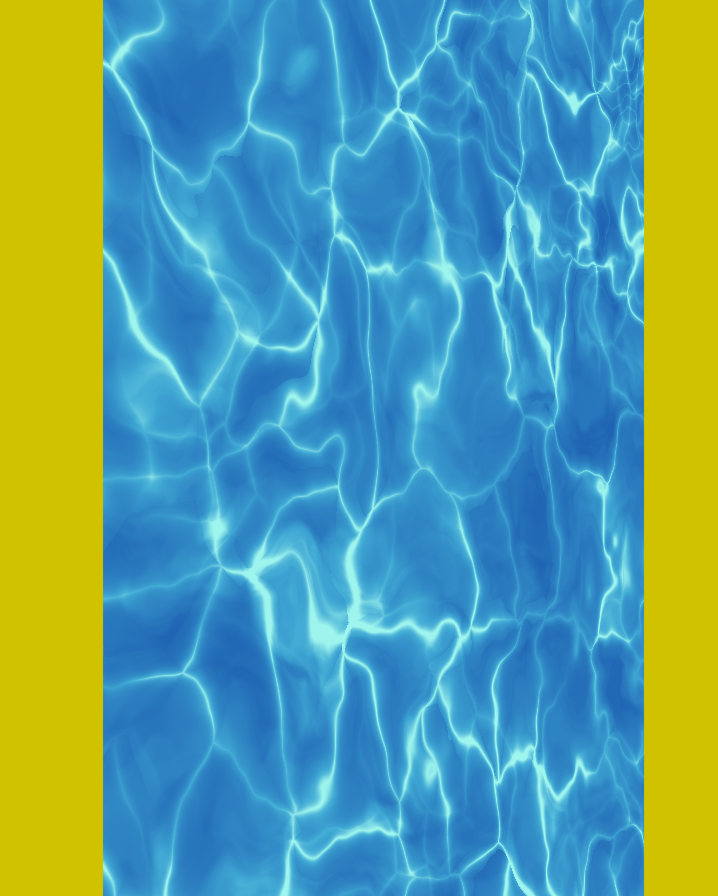
This texture is drawn by a Shadertoy shader. Its source:

```glsl
// Sunlit pool water with a net of bright caustics, between two plain yellow side bands.

// Sine-free hash: two random values per lattice point
vec2 hash22(vec2 p) {
    vec3 h = fract(p.xyx * vec3(0.1031, 0.1030, 0.0973));
    h += dot(h, h.yzx + 33.33);
    return fract((h.xx + h.yz) * h.zy);
}

float noise(vec2 p) {
    vec2 cell = floor(p), f = fract(p);
    f = f * f * (3.0 - 2.0 * f);
    float low = mix(hash22(cell).x, hash22(cell + vec2(1, 0)).x, f.x);
    float high = mix(hash22(cell + vec2(0, 1)).x, hash22(cell + vec2(1, 1)).x, f.x);
    return mix(low, high, f.y);
}

float fbm(vec2 p) {
    float sum = 0.0, amplitude = 0.533;
    for (int i = 0; i < 4; i++) {
        sum += amplitude * noise(p);
        p = mat2(1.6, 1.2, -1.2, 1.6) * p + 7.3;
        amplitude *= 0.5;
    }
    return sum;
}

vec2 noise2(vec2 p) {
    return vec2(noise(p), noise(p + 41.7)) - 0.5;
}

// Distance to the border between the two nearest cells
float cellEdge(vec2 p) {
    vec2 cell = floor(p), nearest = vec2(9.0), second = vec2(9.0);
    for (int y = -2; y <= 2; y++)
    for (int x = -2; x <= 2; x++) {
        vec2 id = cell + vec2(x, y);
        vec2 r = id + 0.08 + 0.84 * hash22(id) - p;
        if (dot(r, r) < dot(nearest, nearest)) {
            second = nearest;
            nearest = r;
        } else if (dot(r, r) < dot(second, second)) {
            second = r;
        }
    }
    float gap = dot(second, second) - dot(nearest, nearest);
    return 0.5 * gap / max(length(second - nearest), 0.001);
}

vec3 water(vec2 p) {
    // Cells crowd together toward the right, where the surface is seen at a slant
    float slant = smoothstep(0.3, 0.62, p.x);
    vec2 q = vec2(7.0 * p.x + 9.0 * p.x * p.x, (p.y - 0.5) * (5.6 + 2.0 * p.x)) + 20.0;
    q.x += 0.5 * p.y;

    // Bend the net with broad swells and small ripples
    vec2 w = q + 0.75 * noise2(q * 1.1);
    w += (0.22 + 0.2 * slant) * noise2(q * 2.9 + 5.0);
    w += (0.05 + 0.1 * slant) * noise2(q * 7.0 + 9.0);

    // Main net: thin bright core within a soft glow
    float edge = cellEdge(w);
    float strength = smoothstep(0.2, 0.8, noise(q * 1.3 + 3.0));
    float core = exp(-edge / mix(0.028, 0.05, strength));
    float glow = exp(-edge / 0.16);

    // Fainter, finer net that comes and goes
    float faintEdge = cellEdge(w * vec2(1.25, 1.1) + 0.5 * noise2(q * 1.9) + 13.4);
    float faintMask = smoothstep(0.3, 0.75, noise(q * 0.9 + 17.0));
    float faint = faintMask * (0.22 * exp(-faintEdge / 0.05) + 0.22 * exp(-faintEdge / 0.2));

    // Wispy body tone, curved streaks and blurred flares
    float body = fbm(w * vec2(1.0, 1.3) + 31.0);
    float wisps = fbm(w * vec2(2.0, 4.5) + 3.0 * body);
    float streaks = sin(32.0 * body + 5.0 * wisps);
    float flare = smoothstep(0.66, 0.9, noise(w * vec2(1.7, 2.0) + 60.0));

    float tone = 0.11 + 0.3 * glow + core * (0.22 + 0.55 * strength) + faint;
    tone += 0.5 * (body - 0.5) + 0.26 * (wisps - 0.5) + 0.018 * streaks;
    tone += flare * (0.15 + 0.45 * wisps) * (1.0 - 0.5 * slant);

    // Glassy contour ripples and darker water in the upper right
    float corner = slant * smoothstep(0.5, 0.95, p.y);
    float contour = abs(fract(5.0 * noise(w * vec2(0.9, 1.2) + 80.0)) - 0.5);
    tone += corner * (0.4 * exp(-contour / 0.05) - 0.15);

    vec3 deep = vec3(0.13, 0.41, 0.71);
    vec3 clear = vec3(0.25, 0.66, 0.83);
    vec3 glint = vec3(0.62, 0.96, 0.93);
    vec3 color = mix(deep, clear, clamp(tone / 0.65, -0.12, 1.0));
    return mix(color, glint, smoothstep(0.6, 1.25, tone));
}

void mainImage(out vec4 fragColor, in vec2 fragCoord) {
    vec2 uv = fragCoord / iResolution.xy;
    vec2 p = fragCoord / iResolution.y;
    p.x -= 0.1435 * iResolution.x / iResolution.y;

    // Water fills the strip between the bands
    float soft = 0.7 / iResolution.x;
    float inside = smoothstep(-soft, soft, min(uv.x - 0.1435, 0.897 - uv.x));
    vec3 band = vec3(0.82, 0.76, 0.0);
    fragColor = vec4(mix(band, water(p), inside), 1.0);
}
```
